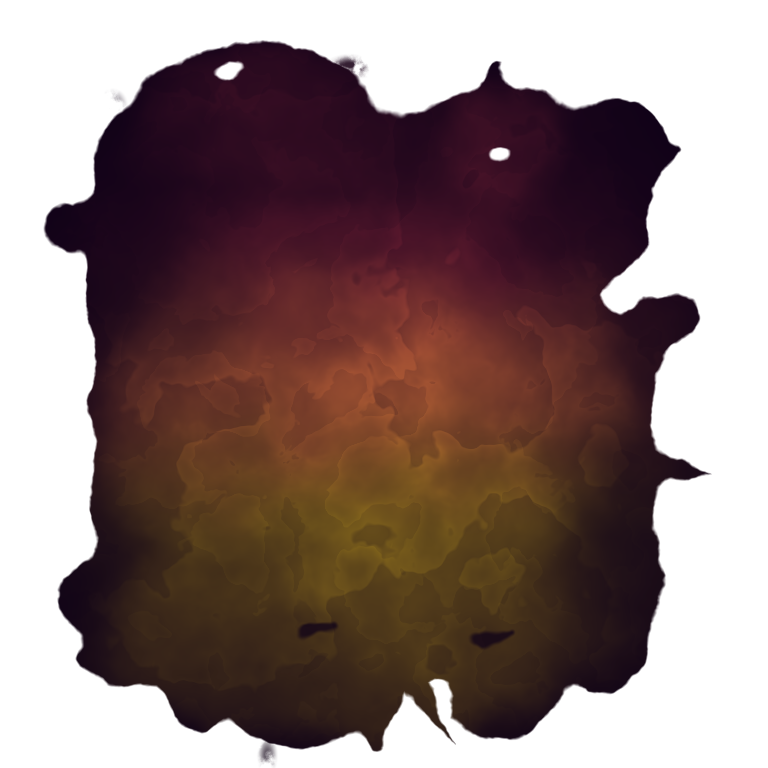
Write a Shadertoy shader that draws this background.

```glsl
// Ragged cloud of dark smoke petals on white, lit from wine red through orange to olive.

const vec3 PAPER  = vec3(1.0);
const vec3 SHADOW = vec3(0.055, 0.005, 0.09);
const vec3 WINE   = vec3(0.47, 0.13, 0.21);
const vec3 EMBER  = vec3(0.65, 0.33, 0.20);
const vec3 OLIVE  = vec3(0.54, 0.42, 0.11);

float hash(vec2 p) {
    return fract(sin(dot(p, vec2(127.1, 311.7))) * 43758.5453);
}

float noise(vec2 p) {
    vec2 i = floor(p), f = fract(p);
    f = f * f * (3.0 - 2.0 * f);
    return mix(mix(hash(i), hash(i + vec2(1, 0)), f.x),
               mix(hash(i + vec2(0, 1)), hash(i + vec2(1, 1)), f.x), f.y);
}

float fbm(vec2 p) {
    float sum = 0.0, amp = 0.5;
    for (int i = 0; i < 5; i++) {
        sum += amp * noise(p);
        p = mat2(1.6, 1.2, -1.2, 1.6) * p + 7.3;
        amp *= 0.5;
    }
    return sum;
}

vec2 warp(vec2 p, float freq, float amp) {
    return p + amp * (vec2(fbm(p * freq), fbm(p * freq + 31.7)) - 0.5);
}

// Distance helpers
float blob(vec2 p, vec2 c, vec2 r) {
    return (length((p - c) / r) - 1.0) * min(r.x, r.y);
}

float spike(vec2 p, vec2 a, vec2 b, float ra, float rb) {
    vec2 ab = b - a;
    float t = clamp(dot(p - a, ab) / dot(ab, ab), 0.0, 1.0);
    return length(p - a - ab * t) - mix(ra, rb, t);
}

float box(vec2 p, vec2 c, vec2 halfSize, float r) {
    vec2 q = abs(p - c) - halfSize + r;
    return length(max(q, 0.0)) + min(max(q.x, q.y), 0.0) - r;
}

float join(float a, float b) {
    float h = max(0.024 - abs(a - b), 0.0) / 0.024;
    return min(a, b) - h * h * 0.006;
}

// Silhouette: a rounded body with lobes, thorns and bites
float silhouette(vec2 p) {
    float d = box(p, vec2(0.482, 0.476), vec2(0.364, 0.372), 0.06);
    d = join(d, blob(p, vec2(0.335, 0.855), vec2(0.155, 0.086)));
    d = join(d, blob(p, vec2(0.65, 0.845), vec2(0.10, 0.042)));
    d = join(d, blob(p, vec2(0.81, 0.815), vec2(0.055, 0.052)));
    d = join(d, blob(p, vec2(0.102, 0.705), vec2(0.045, 0.029)));
    d = join(d, blob(p, vec2(0.128, 0.222), vec2(0.046, 0.042)));
    d = join(d, blob(p, vec2(0.828, 0.26), vec2(0.040, 0.076)));
    d = join(d, blob(p, vec2(0.655, 0.12), vec2(0.080, 0.085)));
    d = join(d, blob(p, vec2(0.39, 0.10), vec2(0.090, 0.080)));
    d = join(d, blob(p, vec2(0.262, 0.10), vec2(0.045, 0.046)));
    d = join(d, spike(p, vec2(0.82, 0.555), vec2(0.89, 0.59), 0.05, 0.028));
    d = join(d, spike(p, vec2(0.17, 0.16), vec2(0.11, 0.145), 0.025, 0.01));
    d = join(d, spike(p, vec2(0.645, 0.87), vec2(0.648, 0.917), 0.022, 0.003));
    d = join(d, spike(p, vec2(0.83, 0.80), vec2(0.882, 0.808), 0.035, 0.004));
    d = join(d, spike(p, vec2(0.84, 0.389), vec2(0.922, 0.386), 0.022, 0.0));
    d = join(d, spike(p, vec2(0.75, 0.16), vec2(0.793, 0.105), 0.035, 0.006));
    d = join(d, spike(p, vec2(0.485, 0.09), vec2(0.486, 0.03), 0.035, 0.006));
    d = max(d, -spike(p, vec2(0.567, 0.107), vec2(0.59, 0.02), 0.013, 0.02));
    d = min(d, spike(p, vec2(0.54, 0.11), vec2(0.592, 0.036), 0.018, 0.0));
    d = max(d, -spike(p, vec2(0.80, 0.605), vec2(0.872, 0.655), 0.014, 0.042));
    d = max(d, -blob(p, vec2(0.30, 0.908), vec2(0.016, 0.010)));
    return max(d, -blob(p, vec2(0.648, 0.80), vec2(0.011, 0.008)));
}

// Brown petals lying over the near-black lobes
float petalLayer(vec2 p) {
    float d = blob(p, vec2(0.48, 0.45), vec2(0.34, 0.30));
    d = join(d, blob(p, vec2(0.33, 0.84), vec2(0.16, 0.10)));
    d = join(d, blob(p, vec2(0.66, 0.81), vec2(0.09, 0.10)));
    return join(d, blob(p, vec2(0.47, 0.18), vec2(0.35, 0.17)));
}

// Folded sheets: each noise contour has a bright lip and fades behind it
float folds(vec2 p, float freq) {
    float n = fract(fbm(warp(p, 9.0, 0.07) * freq) * 4.0);
    return smoothstep(0.0, 0.06, n) * exp(-3.0 * n);
}

vec3 smoke(vec2 p) {
    vec2 q = warp(p, 8.0, 0.09);
    vec2 g = (q - vec2(0.49, 0.465)) / vec2(0.27, 0.29);
    float core = exp(-dot(g, g));
    float petals = smoothstep(0.025, -0.045, petalLayer(q));
    float light = 0.94 * core + 0.20 * petals * (1.0 - core);
    light *= 0.70 + 0.55 * fbm(q * 9.0);
    light *= 0.91 + 0.30 * folds(p, 5.0) + 0.16 * folds(p + 3.7, 11.0);
    // Dark tears in the lower sheets
    float tear = min(spike(q, vec2(0.635, 0.18), vec2(0.67, 0.20), 0.008, 0.002),
                     spike(q, vec2(0.40, 0.15), vec2(0.425, 0.163), 0.010, 0.003));
    light *= mix(0.25, 1.0, smoothstep(-0.002, 0.006, tear));
    vec3 hue = mix(OLIVE, EMBER, smoothstep(0.29, 0.52, q.y));
    hue = mix(hue, WINE, smoothstep(0.50, 0.71, q.y));
    return mix(SHADOW, hue, clamp(light, 0.0, 1.0));
}

// Faint detached wisp
float wisp(vec2 p, vec2 c, vec2 r) {
    return smoothstep(0.006, -0.008, blob(p, c, r)) * smoothstep(0.4, 0.65, fbm(p * 55.0));
}

void mainImage(out vec4 fragColor, in vec2 fragCoord) {
    vec2 p = fragCoord / iResolution.xy;
    float soft = max(0.002, 1.0 / iResolution.y);
    float cover = smoothstep(soft, -soft, silhouette(warp(p, 17.0, 0.032)));
    cover = max(cover, 0.9 * wisp(p, vec2(0.455, 0.912), vec2(0.024, 0.013)));
    cover = max(cover, 0.4 * wisp(p, vec2(0.147, 0.863), vec2(0.015, 0.017)));
    cover = max(cover, 0.7 * wisp(p, vec2(0.348, 0.017), vec2(0.009, 0.018)));
    fragColor = vec4(mix(PAPER, smoke(p), cover), 1.0);
}
```
